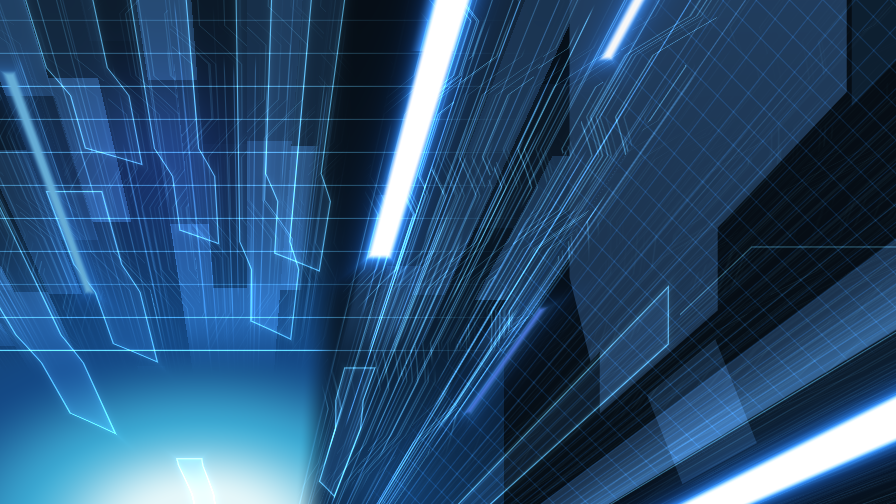
Write a Shadertoy shader that draws this background.

```glsl
// A tunnel of circuit walls in perspective, lit by neon beams and a low glow.
// Wall lines are rays from one vanishing point, addressed by slope and height;
// "spread" turns a slope difference into a distance on screen.
#define VANISH vec2(0.49, -0.435)
#define GLOW_CENTER vec2(0.40, -0.06)
#define LINE_WIDTH 0.0011
#define GRID_STEP 0.0655
#define HORIZON 0.305
#define NAVY vec3(0.035, 0.08, 0.125)
#define STEEL vec3(0.14, 0.26, 0.40)
#define BLUE vec3(0.08, 0.29, 0.53)
#define CYAN vec3(0.24, 0.68, 0.84)
#define NEON vec3(0.40, 0.78, 0.93)

vec2 ray;
float spread;

float hash(vec2 c) {
    vec3 v = fract(c.xyx * 0.1031);
    v += dot(v, v.yzx + 33.33);
    return fract((v.x + v.y) * v.z);
}

float inside(float d) { return clamp(0.5 - d * iResolution.y, 0.0, 1.0); }
float stroke(float d) { return inside(abs(d) - LINE_WIDTH); }
float band(float x, float lo, float hi, float soft) {
    return smoothstep(lo - soft, lo + soft, x) * (1.0 - smoothstep(hi - soft, hi + soft, x));
}

// Randomly placed rays, each with its own range of heights
float rays(float slope, float count, float seed) {
    float cell = floor(slope * count);
    float place = (cell + 0.2 + 0.6 * hash(vec2(cell, seed))) / count;
    float start = hash(vec2(cell, seed + 7.0)) * 0.8 - 0.15;
    float span = 0.2 + 0.6 * hash(vec2(cell, seed + 13.0));
    float power = hash(vec2(cell, seed + 21.0));
    return stroke((slope - place) * spread) * band(ray.y, start, start + span, 0.02) * power * power;
}

// Hanging plate with a slanted foot and a sideways jog
float plate(vec4 box) {
    float off = ray.x - 0.5 * (box.x + box.y);
    float jog = 0.025 * clamp((ray.y - box.z - 0.12) * 18.0, 0.0, 1.0);
    float across = (abs(off + jog) - 0.5 * (box.y - box.x)) * spread;
    return max(across, max(box.z - 0.35 * off - ray.y, ray.y - box.w));
}

void addPlate(inout vec3 col, float d) {
    col += STEEL * 0.22 * inside(d) + NEON * (0.55 * stroke(d) + 0.1 * exp(-abs(d) * 150.0));
}

// Glowing bar: slope and half width, lowest and highest point
void addBeam(inout vec3 col, vec2 axis, vec2 ends, vec3 core, float halo) {
    float d = max((abs(ray.x - axis.x) - axis.y) * spread, max(ends.x - ray.y, ray.y - ends.y));
    float away = max(d, 0.0);
    col += halo * (vec3(0.04, 0.3, 0.75) * exp(-away * 42.0) + NEON * 0.6 * exp(-away * 110.0));
    col = mix(col, core, smoothstep(0.006, -0.006, d));
}

void mainImage(out vec4 fragColor, in vec2 fragCoord) {
    vec2 p = fragCoord / iResolution.y;
    vec2 q = p - VANISH;
    float s = q.x / q.y;
    ray = vec2(s, p.y);
    spread = q.y / sqrt(1.0 + s * s);

    // Left wall and the glow under the horizon
    float left = 1.0 - smoothstep(-0.035, 0.035, p.x - 0.62 - 0.06 * p.y);
    float glow = 1.0 - length((p - GLOW_CENTER) * vec2(0.62, 1.0)) / 0.75;
    vec3 wall = mix(NAVY * 1.2, BLUE, smoothstep(0.0, 0.55, glow));
    wall = mix(wall, CYAN, smoothstep(0.5, 0.74, glow));
    wall = mix(wall, vec3(0.90, 0.97, 0.98), smoothstep(0.69, 0.9, glow));
    vec2 violet = p - vec2(0.32, 0.67);
    wall += vec3(0.05, 0.1, 0.27) * exp(-dot(violet, violet) * 32.0);
    vec3 middle = NAVY * 0.6 + BLUE * 0.75 * exp(-length(p - vec2(0.78, 0.02)) * 3.6);
    vec3 col = mix(middle, wall, left);

    // Translucent blocks
    float column = floor(s * 13.0);
    float block = hash(vec2(column, floor(p.y * 3.5 + 2.0 * hash(vec2(column, 3.0)))));
    col += STEEL * 0.6 * smoothstep(0.4, 0.9, block) * smoothstep(0.25, 0.4, p.y) * (1.0 - band(s, 0.12, 0.25, 0.01));

    // Right wall: steel sheets, black gaps and the lower ledge
    float sheet = max(max(1.13 - p.x - 0.25 * min(p.y - 0.45, 0.0), p.x - 1.68), (s - 0.95) * spread);
    sheet = min(sheet, max(max(1.19 - p.x, p.x - 1.424), (s - 1.14) * spread));
    col = mix(col, NAVY * 0.65, inside((0.7 - s) * spread) * step(1.0, p.x));
    col = mix(col, STEEL * (0.7 + 0.25 * p.y), 0.95 * inside(sheet));
    col = mix(col, NAVY * 1.5, inside(max(1.69 - p.x, (s - 0.98) * spread)));
    vec3 ledge = mix(STEEL * 0.75, vec3(0.2, 0.38, 0.57), smoothstep(1.35, 1.65, s));
    col = mix(col, ledge, band(s, 1.34, 1.65, 0.006));
    col = mix(col, NAVY * 1.3, band(s, 1.66, 1.95, 0.01) * smoothstep(1.2, 1.5, p.x));
    col += STEEL * 0.4 * inside(max((abs(s - 1.52) - 0.3) * spread, abs(p.x + 0.4 * p.y - 1.46) - 0.09));

    // Grids: level lines at left, crossing diagonals at right
    float row = p.y / GRID_STEP;
    float fade = (1.0 - smoothstep(0.5, 1.1, p.x)) * step(HORIZON - 0.02, p.y);
    col += NEON * stroke((fract(row) - 0.65) * GRID_STEP) * fade * (0.15 + 0.4 * hash(vec2(floor(row), 4.0)));
    float cross = stroke((fract((p.x + p.y) * 15.0) - 0.5) / 21.0);
    cross += stroke((fract(s * 22.0) - 0.5) / 22.0 * spread);
    col += BLUE * 0.28 * cross * band(s, 0.58, 1.65, 0.08);

    // Ray bundles and jogged circuit traces, densest in the middle
    float density = 0.9 * band(s, 0.26, 0.7, 0.05) + 0.12 * smoothstep(0.7, 0.9, s);
    density += 0.38 * left * smoothstep(0.25, 0.45, p.y);
    float phase = p.y * 2.6 + hash(vec2(floor(s * 9.0), 5.0));
    float jogged = s + 0.06 * clamp(abs(fract(phase) - 0.5) * 5.0 - 0.7, 0.0, 1.0);
    for (float n = 0.0; n < 4.0; n++) {
        vec3 tint = mix(NEON, vec3(0.2, 0.42, 0.75), 0.2 * n);
        col += tint * density * 0.85 * rays(s, 22.0 + 17.0 * n, n);
        col += NEON * density * 0.45 * rays(jogged, 26.0 + 13.0 * n, n + 40.0);
    }

    // Outlined plates: left and right slope, foot and top
    vec4 plates[8] = vec4[8](
        vec4(-0.281, -0.188, 0.69, 1.2), vec4(-0.136, -0.059, 0.53, 1.2),
        vec4(0.059, 0.16, 0.48, 1.2), vec4(0.01, 0.114, 0.345, 1.2),
        vec4(-0.57, -0.454, 0.16, 0.64), vec4(-0.352, -0.248, 0.3, 0.62),
        vec4(0.3, 0.385, 0.03, 0.27), vec4(-0.24, -0.146, -0.1, 0.09));
    for (int i = 0; i < 8; i++) addPlate(col, plate(plates[i]));
    addPlate(col, max((abs(s - 1.038) - 0.073) * spread, p.x - 1.326));
    float rim = stroke(max((1.06 - s) * spread, p.y - 0.51)) * step(1.35, p.x);
    col += NEON * 0.4 * (rim + stroke((s - 1.66) * spread) + stroke(p.y - HORIZON) * left);

    // Neon beams
    addBeam(col, vec2(0.284, 0.023), vec2(0.49, 2.0), vec3(1.0), 0.7);
    addBeam(col, vec2(0.541, 0.007), vec2(0.884, 2.0), vec3(0.97), 0.5);
    addBeam(col, vec2(-0.366, 0.008), vec2(0.42, 0.855), vec3(0.4, 0.68, 0.84), 0.2);
    addBeam(col, vec2(0.712, 0.006), vec2(0.183, 0.387), vec3(0.3, 0.48, 0.9), 0.25);
    addBeam(col, vec2(2.14, 0.15), vec2(-1.0, 2.0), vec3(1.0), 0.9);
    fragColor = vec4(clamp(col, 0.0, 1.0), 1.0);
}
```
